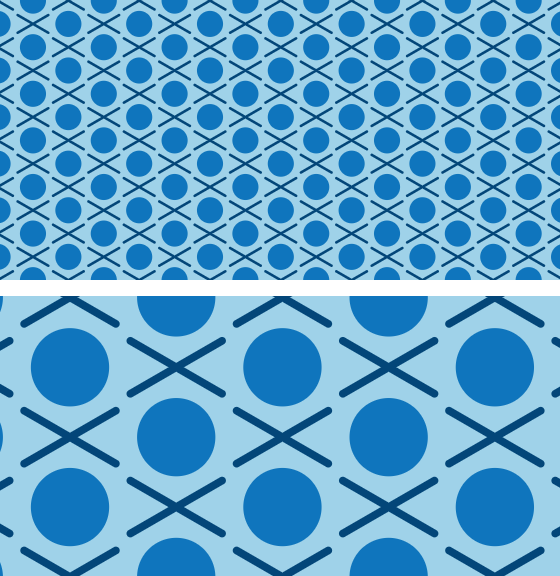
Top: the whole. Bottom: its middle third, enlarged.
A Shadertoy shader for this pattern:

```glsl
// Staggered blue discs on pale blue, with a dark round-capped cross between each vertical pair.

// Lengths are in canvas heights.
const vec2  PERIOD       = vec2(0.2529, 0.1664);   // spacing of discs within one sublattice
const vec2  ORIGIN       = vec2(1.0029, 0.5818);   // centre of one disc
const float DISC_RADIUS  = 0.0466;
const float ARM_LENGTH   = 0.0630;                 // cross centre to arm tip, before the cap
const float ARM_HALF     = 0.0046;                 // half the line width
const float ARM_ANGLE    = radians(30.0);

const vec3 BACKGROUND = vec3(0.625, 0.824, 0.912);
const vec3 DISC_BLUE  = vec3(0.060, 0.460, 0.740);
const vec3 LINE_NAVY  = vec3(0.010, 0.275, 0.475);

// Offset from the nearest point of a rectangular lattice.
vec2 foldToCell(vec2 p) {
    return (fract(p / PERIOD + 0.5) - 0.5) * PERIOD;
}

float discDistance(vec2 p) {
    return length(p) - DISC_RADIUS;
}

// Mirror symmetry reduces the four arms to one capsule.
float crossDistance(vec2 p) {
    p = abs(p);
    vec2 arm = vec2(cos(ARM_ANGLE), sin(ARM_ANGLE));
    float along = clamp(dot(p, arm), 0.0, ARM_LENGTH);
    return length(p - arm * along) - ARM_HALF;
}

float coverage(float dist, float pixel) {
    return clamp(0.5 - dist / pixel, 0.0, 1.0);
}

void mainImage(out vec4 fragColor, in vec2 fragCoord) {
    float pixel = 1.0 / iResolution.y;
    vec2 p = fragCoord * pixel - ORIGIN;

    // Two interleaved rectangular lattices make the stagger.
    float disc = 1e3;
    float crossing = 1e3;
    for (int i = 0; i < 2; i++) {
        vec2 q = p - 0.5 * float(i) * PERIOD;
        disc = min(disc, discDistance(foldToCell(q)));
        crossing = min(crossing, crossDistance(foldToCell(q - vec2(0.0, 0.5 * PERIOD.y))));
    }

    vec3 color = mix(BACKGROUND, DISC_BLUE, coverage(disc, pixel));
    color = mix(color, LINE_NAVY, coverage(crossing, pixel));
    fragColor = vec4(color, 1.0);
}
```
